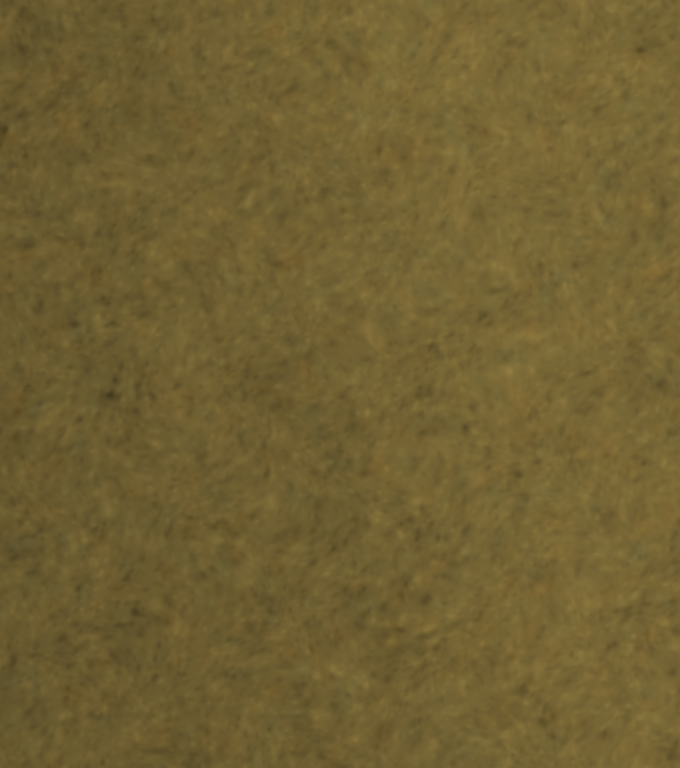
Reproduce this texture procedurally as a Shadertoy shader.

```glsl
// Soft olive-brown felt with matted fibres, dark flecks and dim uneven light.
#define BASE_COLOR vec3(0.446, 0.381, 0.199)
#define TINT_SHIFT vec3(0.010, -0.005, -0.010)
#define LIGHT_RANGE 0.85
#define CLOUD_CELLS 10.0
#define MOTTLE_CELLS 34.0
#define GRAIN_CELLS 66.0
#define NAP_CELLS 118.0
#define FIBRE_CELLS 34.0
#define FLECK_CELLS 60.0
#define FLECK_DEPTH 0.15
#define FIBRE_ANGLE 0.85
#define ANGLE_SPREAD 2.2

vec4 hash4(vec2 cell) {
    vec4 h = fract(cell.xyxy * vec4(0.1031, 0.1030, 0.0973, 0.1099));
    h += dot(h, h.wzxy + 33.33);
    return fract((h.xxyz + h.yzzw) * h.zywx);
}

// Cellular noise of soft, turned tufts: x is signed, y keeps only rare tufts.
vec2 tufts(vec2 p, float stretch, float seed) {
    vec2 home = floor(p), sum = vec2(0.0);
    for (int j = -1; j <= 1; j++)
    for (int i = -1; i <= 1; i++) {
        vec2 cell = home + vec2(i, j);
        vec4 h = hash4(cell + seed);
        vec2 d = p - cell - h.xy;
        float angle = FIBRE_ANGLE + ANGLE_SPREAD * (h.w - 0.5);
        vec2 along = vec2(cos(angle), sin(angle));
        vec2 q = vec2(dot(d, along), stretch * dot(d, vec2(-along.y, along.x)));
        float body = exp(-5.0 * dot(q, q));
        sum += body * vec2(2.0 * h.z - 1.0, smoothstep(0.55, 1.0, h.z));
    }
    return sum;
}

// Light falls from the upper right, strongest along a slanted band.
float lighting(vec2 uv) {
    float band = (uv.x - 0.88 + 0.27 * uv.y) / 0.24;
    float light = 0.12 * (uv.x - 0.5) + 0.05 * (uv.y - 0.5);
    light += 0.06 * exp(-band * band) - 0.022;
    float corner = length(uv - vec2(0.0, 1.0));
    return LIGHT_RANGE * (light - 0.05 * exp(-12.0 * corner * corner));
}

void mainImage(out vec4 fragColor, in vec2 fragCoord) {
    vec2 uv = fragCoord / iResolution.xy;
    vec2 p = fragCoord / iResolution.y;

    // A gentle bend keeps the cells from showing as a grid
    vec2 w = p + 0.006 * sin(p.yx * vec2(31.0, 27.0) + 2.0 * sin(p * 17.0));

    float cloud = tufts(w * CLOUD_CELLS, 1.2, 11.0).x;
    float mottle = tufts(w * MOTTLE_CELLS, 1.3, 47.0).x;
    float grain = tufts(w * GRAIN_CELLS, 1.4, 83.0).x;
    float nap = tufts(w * NAP_CELLS, 1.3, 307.0).x;
    float fibre = tufts(w * FIBRE_CELLS, 3.2, 131.0).x;
    float fleck = tufts(w * FLECK_CELLS, 1.5, 179.0).y;
    float tint = tufts(w * MOTTLE_CELLS, 1.3, 223.0).x;

    // Flecks gather where the cloth is already dark
    float gather = clamp(0.6 - 1.0 * cloud, 0.2, 1.1);
    float shade = 1.0 + lighting(uv);
    shade += 0.035 * cloud + 0.075 * mottle + 0.095 * grain;
    shade += 0.075 * nap + 0.07 * fibre;
    shade -= FLECK_DEPTH * gather * fleck;

    vec3 color = BASE_COLOR * shade + TINT_SHIFT * tint;
    fragColor = vec4(clamp(color, 0.0, 1.0), 1.0);
}
```
